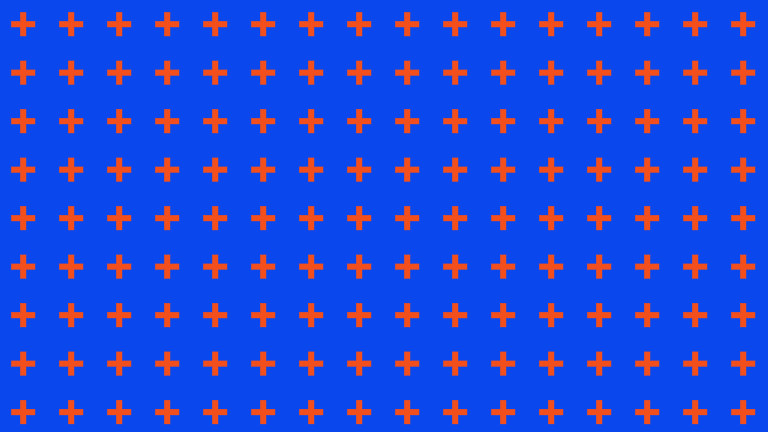
A WebGL 1 fragment shader for this pattern:

```glsl
precision highp float;
// A regular grid of orange plus signs, 16 across and 9 down, on flat blue.

uniform vec2 u_resolution;

// Lengths are fractions of the canvas height.
const vec2 PITCH = vec2(0.11111, 0.11225);       // spacing between plus centres
const vec2 FIRST_CENTER = vec2(0.0537, 0.0460);  // lower left plus
const float ARM_LENGTH = 0.0278;                 // centre to arm tip
const float ARM_HALF_WIDTH = 0.0070;

const vec3 BLUE = vec3(0.04, 0.28, 0.93);
const vec3 ORANGE = vec3(0.95, 0.31, 0.11);

float boxDistance(vec2 p, vec2 halfSize) {
    vec2 d = abs(p) - halfSize;
    return length(max(d, 0.0)) + min(max(d.x, d.y), 0.0);
}

// Union of a horizontal and a vertical bar.
float plusDistance(vec2 p) {
    vec2 bar = vec2(ARM_LENGTH, ARM_HALF_WIDTH);
    return min(boxDistance(p, bar), boxDistance(p, bar.yx));
}

void main() {
    float pixel = 1.0 / u_resolution.y;
    vec2 p = gl_FragCoord.xy * pixel;

    // Position relative to the nearest plus centre.
    vec2 cell = (fract((p - FIRST_CENTER) / PITCH + 0.5) - 0.5) * PITCH;

    // One pixel wide edge coverage.
    float coverage = clamp(0.5 - plusDistance(cell) / pixel, 0.0, 1.0);
    gl_FragColor = vec4(mix(BLUE, ORANGE, coverage), 1.0);
}
```
